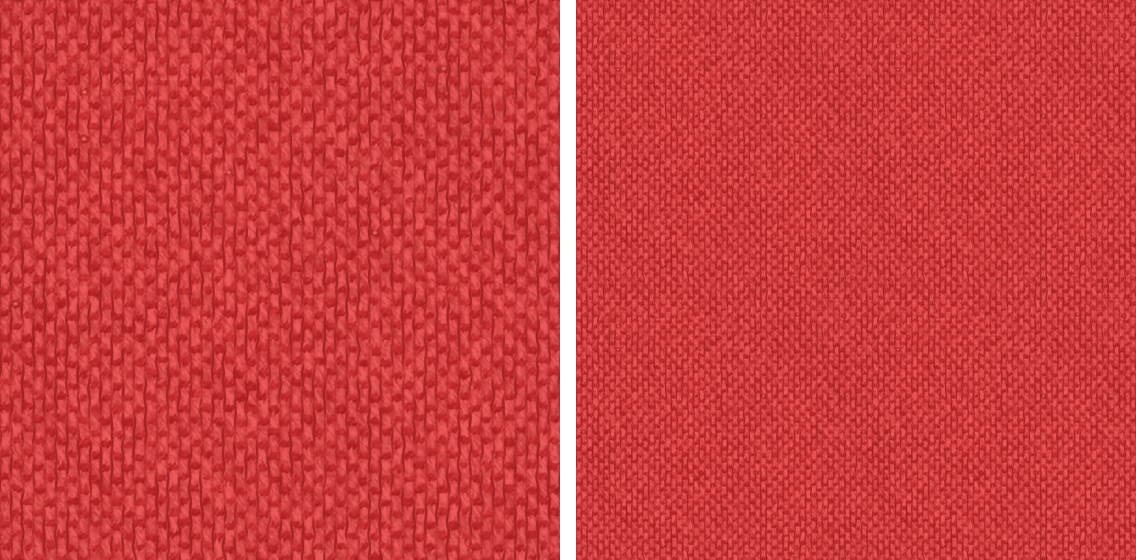
Left: one tile. Right: repeated 2 by 2.
A Shadertoy shader for this texture:

```glsl
const vec2 THREADS = vec2(50.0, 24.0);   // columns (even) and weave rows
const vec2 KNOT_SIZE = vec2(0.41, 0.34); // half size, in column widths
const float KNOT_ROUND = 0.24;
const float SOFTNESS = 0.13;             // edge blur, in column widths
const float BULGE = 0.05;                // how far knots push the yarns aside
const vec2 DRIFT = vec2(0.2, 0.25);      // slow waviness of the weave
const float JITTER = 0.12;               // offset of single knots
const float FIBRE = 0.85;                // contrast of the strands
const float LINT = 0.003;                // share of cells with a pale speck
const vec3 GROOVE = vec3(0.64, 0.13, 0.14);
const vec3 KNOT_DARK = vec3(0.68, 0.12, 0.13);
const vec3 KNOT_LIGHT = vec3(0.83, 0.22, 0.22);
const vec3 YARN_DARK = vec3(0.75, 0.195, 0.195);
const vec3 YARN_LIGHT = vec3(0.92, 0.345, 0.345);
const vec3 LINT_COLOR = vec3(0.93, 0.60, 0.53);
const float PI = 3.14159265;
const float TAU = 6.2831853;

float hash(vec2 p) {
    return fract(sin(dot(p, vec2(127.1, 311.7))) * 43758.5453);
}

// Value noise that repeats after a whole number of lattice cells
float wrapNoise(vec2 p, vec2 period) {
    vec2 i = floor(p), f = fract(p);
    f = f * f * (3.0 - 2.0 * f);
    vec2 a = mod(i, period), b = mod(i + 1.0, period);
    return mix(mix(hash(a), hash(vec2(b.x, a.y)), f.x),
               mix(hash(vec2(a.x, b.y)), hash(b), f.x), f.y);
}

float roundedBox(vec2 p, vec2 halfSize, float radius) {
    vec2 d = abs(p) - halfSize + radius;
    return length(max(d, 0.0)) + min(max(d.x, d.y), 0.0) - radius;
}

void mainImage(out vec4 fragColor, in vec2 fragCoord) {
    vec2 uv = fragCoord / iResolution.xy;
    float soft = max(SOFTNESS, THREADS.x / iResolution.x);
    float aspect = THREADS.x / THREADS.y;

    // Slow drift, then yarns bending around the knots
    vec2 p = uv * THREADS;
    p.y += DRIFT.y * (wrapNoise(uv * 9.0, vec2(9.0)) - 0.5);
    p.x += DRIFT.x * (wrapNoise(uv * vec2(25.0, 40.0), vec2(25.0, 40.0)) - 0.5);
    p.x -= BULGE * cos(PI * p.x) * cos(TAU * p.y);

    // Every other column is shifted by half a row
    float column = floor(p.x);
    float y = p.y + 0.5 * mod(column, 2.0);
    vec2 cell = mod(vec2(column, floor(y)), THREADS);
    vec2 q = vec2(fract(p.x), fract(y)) - 0.5;
    float rnd = hash(cell + 3.7);

    // Twisted strands and fine grain
    vec2 strandGrid = THREADS * vec2(5.0, 5.0);
    vec2 strandPos = uv * strandGrid + vec2(1.3 * sin(TAU * y), 0.0);
    float strand = wrapNoise(strandPos, strandGrid) - 0.5;
    vec2 grainGrid = THREADS * vec2(5.0, 10.0);
    float grain = wrapNoise(uv * grainGrid, grainGrid) - 0.5;

    // Long yarn: round across, brightest halfway between knots
    float across = 1.0 - 4.0 * q.x * q.x;
    float along = smoothstep(0.1, 0.42, abs(q.y));
    float tone = wrapNoise(vec2(cell.x, y), THREADS) - 0.5;
    float yarnLight = 0.02 + 0.48 * across + 0.26 * along;
    yarnLight += FIBRE * strand + 0.4 * grain + 0.25 * tone;
    vec3 color = mix(YARN_DARK, YARN_LIGHT, clamp(yarnLight, 0.0, 1.0));

    // Broken groove between columns, with its own depth at each boundary
    float boundary = mod(floor(p.x + 0.5), THREADS.x);
    float depth = wrapNoise(vec2(boundary, uv.y * THREADS.y * 1.5),
                            THREADS * vec2(1.0, 1.5));
    float grooveWidth = 0.05 * depth;
    float edge = 0.5 - abs(q.x);
    float groove = 1.0 - smoothstep(grooveWidth, grooveWidth + soft, edge);
    color = mix(color, GROOVE, groove * (0.15 + 0.8 * smoothstep(0.2, 0.8, depth)));

    // Dark knot where the cross thread shows
    vec2 shift = JITTER * (vec2(rnd, hash(cell + 9.1)) - 0.5);
    vec2 k = (q - shift) * vec2(1.0, aspect);
    vec2 size = KNOT_SIZE * (0.88 + 0.2 * hash(cell + 5.3));
    float d = roundedBox(k, size, KNOT_ROUND) + 0.16 * grain + 0.16 * strand;
    float knotLight = 0.48 + 0.6 * k.y + 0.5 * strand + 0.6 * grain;
    knotLight += 0.35 * (rnd - 0.5) - 0.8 * k.x * k.x;
    vec3 knot = mix(KNOT_DARK, KNOT_LIGHT, clamp(knotLight, 0.0, 1.0));
    color = mix(color, knot, 1.0 - smoothstep(-soft, soft, d));

    // Uneven tone and rare lint
    color *= 0.99 + 0.02 * wrapNoise(uv * 5.0, vec2(5.0));
    float speck = 1.0 - smoothstep(0.0, 2.0 * soft, length(k));
    color = mix(color, LINT_COLOR, 0.7 * speck * step(hash(cell + 1.9), LINT));

    fragColor = vec4(clamp(color, 0.0, 1.0), 1.0);
}
```
